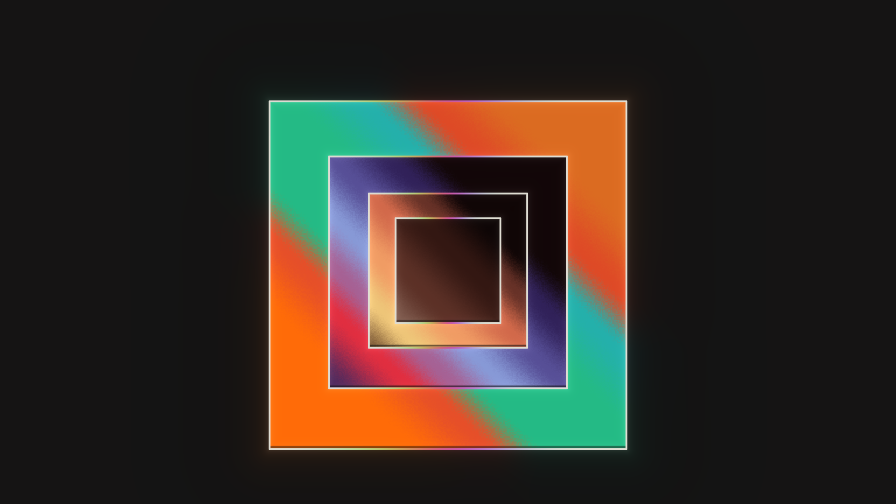
A WebGL 1 fragment shader for this background:

```glsl
precision highp float;
// Four nested square panels with thin bright frames on a near-black ground.
// Each panel is a box distance function filled with a diagonal colour ramp;
// a faint tinted halo surrounds the largest one, and fine grain covers the panels.

uniform vec2 u_resolution;

#define BACKGROUND vec3(0.082, 0.080, 0.080)
#define FRAME_COLOR vec3(0.88, 0.87, 0.83)
#define FRAME_HALF_WIDTH 0.0018
#define FRAME_GLOW 0.10
#define HALO_STRENGTH 0.10
#define HALO_RADIUS 0.035
#define GRAIN_AMOUNT 0.025
#define GRAIN_CELLS 432.0

float hash(vec2 p) {
  return fract(sin(dot(p, vec2(127.1, 311.7))) * 43758.5453);
}

float boxDistance(vec2 p, vec2 halfSize) {
  vec2 d = abs(p) - halfSize;
  return length(max(d, 0.0)) + min(max(d.x, d.y), 0.0);
}

// Diagonal position: -1 at the lower left corner, 1 at the upper right.
float diagonal(vec2 q, vec2 halfSize) {
  return 0.5 * (q.x / halfSize.x + q.y / halfSize.y);
}

// Moves a ramp on to its next colour between positions a and b.
vec3 blend(vec3 color, vec3 next, float a, float b, float s) {
  return mix(color, next, smoothstep(a, b, s));
}

vec3 outerRamp(float s) {
  vec3 c = vec3(1.00, 0.42, 0.03);
  c = blend(c, vec3(0.90, 0.31, 0.16), -0.60, -0.38, s);
  c = blend(c, vec3(0.14, 0.73, 0.52), -0.38, -0.23, s);
  c = blend(c, vec3(0.14, 0.69, 0.67), 0.05, 0.27, s);
  c = blend(c, vec3(0.87, 0.29, 0.15), 0.27, 0.43, s);
  return blend(c, vec3(0.86, 0.42, 0.13), 0.43, 0.66, s);
}

vec3 violetRamp(float s) {
  vec3 c = vec3(0.31, 0.16, 0.36);
  c = blend(c, vec3(0.88, 0.18, 0.25), -0.97, -0.65, s);
  c = blend(c, vec3(0.65, 0.38, 0.58), -0.65, -0.46, s);
  c = blend(c, vec3(0.53, 0.60, 0.84), -0.46, -0.25, s);
  c = blend(c, vec3(0.34, 0.31, 0.59), -0.25, 0.00, s);
  c = blend(c, vec3(0.19, 0.13, 0.35), 0.00, 0.25, s);
  return blend(c, vec3(0.07, 0.025, 0.03), 0.25, 0.46, s);
}

vec3 amberRamp(float s) {
  vec3 c = vec3(0.48, 0.34, 0.20);
  c = blend(c, vec3(0.93, 0.77, 0.47), -1.00, -0.69, s);
  c = blend(c, vec3(0.94, 0.61, 0.39), -0.69, -0.37, s);
  c = blend(c, vec3(0.82, 0.41, 0.29), -0.37, 0.00, s);
  c = blend(c, vec3(0.40, 0.19, 0.15), 0.00, 0.30, s);
  return blend(c, vec3(0.06, 0.02, 0.02), 0.30, 0.56, s);
}

vec3 umberRamp(float s) {
  vec3 c = vec3(0.50, 0.36, 0.31);
  c = blend(c, vec3(0.36, 0.19, 0.15), -1.00, -0.44, s);
  c = blend(c, vec3(0.20, 0.09, 0.07), -0.44, 0.22, s);
  return blend(c, vec3(0.05, 0.02, 0.02), 0.22, 0.83, s);
}

// Bright outline whose horizontal sides turn iridescent near the middle.
vec3 addFrame(vec3 color, vec2 q, vec2 halfSize, float d) {
  float pixel = 1.0 / u_resolution.y;
  float x = q.x / halfSize.x;
  float line = 1.0 - smoothstep(FRAME_HALF_WIDTH - 0.5 * pixel, FRAME_HALF_WIDTH + 0.5 * pixel, abs(d));
  vec3 spectrum = 0.45 + 0.35 * cos(4.0 * (x - vec3(-0.1, -0.6, 0.35)));
  float iridescence = 0.8 * exp(-pow((x + 0.1) / 0.45, 2.0));
  iridescence *= step(0.8, abs(q.y) / halfSize.y);
  vec3 frame = mix(FRAME_COLOR, spectrum, iridescence);
  color += FRAME_GLOW * frame * exp(-abs(d) / 0.006);
  return mix(color, frame, line);
}

vec3 addPanel(vec3 color, vec3 fill, vec2 q, vec2 halfSize) {
  float pixel = 1.0 / u_resolution.y;
  float d = boxDistance(q, halfSize);
  color = mix(color, fill, smoothstep(0.5 * pixel, -0.5 * pixel, d));
  // Dark seam just above the lower side
  float seam = exp(-pow((q.y + halfSize.y - 0.004) / 0.002, 2.0)) * step(d, 0.0);
  return addFrame(color * (1.0 - 0.6 * seam), q, halfSize, d);
}

void main() {
  vec2 p = (gl_FragCoord.xy - 0.5 * u_resolution) / u_resolution.y;
  float grain = GRAIN_AMOUNT * (hash(floor(p * GRAIN_CELLS)) - 0.5);

  // Panel centres and half sizes, from the outside in
  vec2 outer = p + vec2(0.0, 0.046), outerHalf = vec2(0.354, 0.345);
  vec2 violet = p + vec2(0.0, 0.0405), violetHalf = vec2(0.236, 0.230);
  vec2 amber = p + vec2(0.0, 0.037), amberHalf = vec2(0.157, 0.153);
  vec2 umber = p + vec2(0.0, 0.037), umberHalf = vec2(0.104, 0.104);

  // Ground, slightly dimmed around the panels, with a halo in the nearest colours
  float d = max(boxDistance(outer, outerHalf), 0.0);
  vec3 color = BACKGROUND * (1.0 - 0.2 * exp(-d / 0.12));
  vec3 edgeColor = outerRamp(diagonal(clamp(outer, -outerHalf, outerHalf), outerHalf));
  color += HALO_STRENGTH * edgeColor * exp(-d / HALO_RADIUS);

  color = addPanel(color, outerRamp(diagonal(outer, outerHalf) + grain), outer, outerHalf);
  color = addPanel(color, violetRamp(diagonal(violet, violetHalf) + grain), violet, violetHalf);
  color = addPanel(color, amberRamp(diagonal(amber, amberHalf) + grain), amber, amberHalf);
  color = addPanel(color, umberRamp(diagonal(umber, umberHalf) + grain), umber, umberHalf);
  gl_FragColor = vec4(color, 1.0);
}
```
